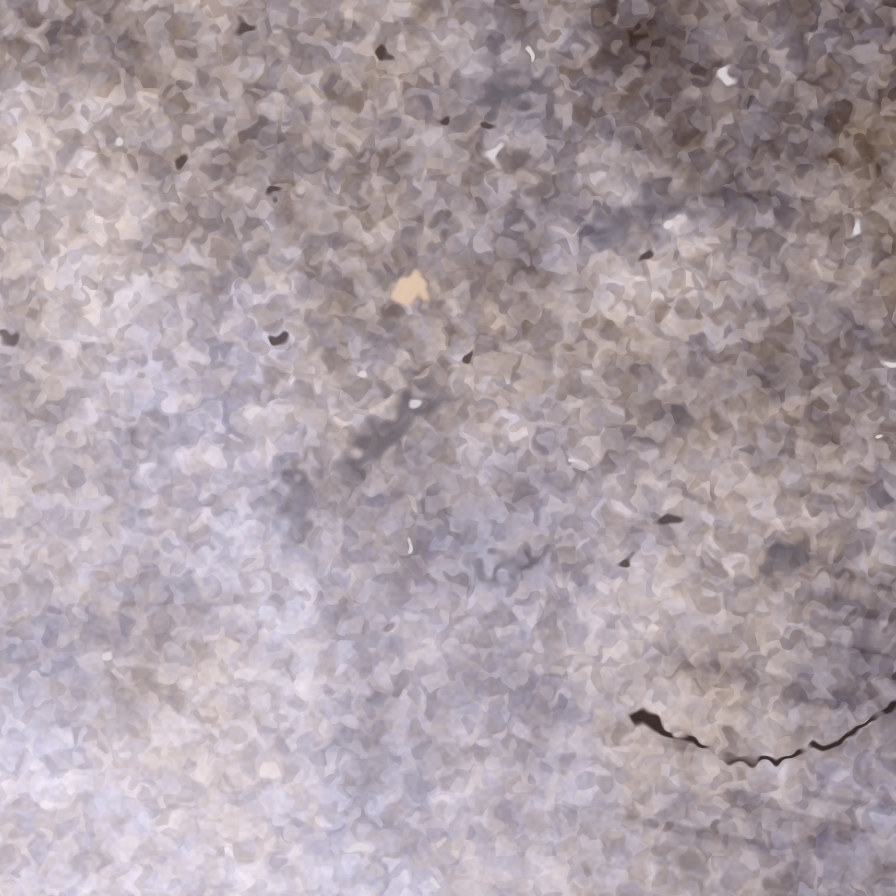
This texture is drawn by a WebGL 1 fragment shader. Its source:

```glsl
precision highp float;
// Weathered concrete floor: mottled mauve-grey grains, dark smudges, pale chips and a crack.
uniform vec2 u_resolution;

// Tuning
const vec3 MAUVE_OFFSET = vec3(0.0, -0.042, -0.012);
const vec3 WARM_SHIFT = vec3(0.035, 0.008, -0.055);
const vec3 CHIP_COLOR = vec3(0.89, 0.87, 0.88);
const vec3 PEACH_COLOR = vec3(0.90, 0.79, 0.69);
const vec3 SMUDGE_COLOR = vec3(0.34, 0.32, 0.36);
const vec3 SPECK_COLOR = vec3(0.25, 0.20, 0.20);
const vec3 CRACK_COLOR = vec3(0.17, 0.12, 0.11);
const float CORNER_TONE = 0.835;
const float FALL_RIGHT = 0.22;
const float FALL_UP = 0.20;
const float COARSE_CELLS = 42.0;
const float FINE_CELLS = 92.0;
const float GRAIN_CELLS = 190.0;
const vec2 CRACK_LOW = vec2(0.85, 0.155);
const vec2 PEACH_CENTER = vec2(0.46, 0.68);

float hash(vec2 p) {
  vec3 q = fract(p.xyx * 0.1031);
  q += dot(q, q.yzx + 33.33);
  return fract((q.x + q.y) * q.z);
}

vec2 hash2(vec2 p) {
  return vec2(hash(p), hash(p + 57.3));
}

float noise(vec2 p) {
  vec2 i = floor(p), f = fract(p);
  f = f * f * (3.0 - 2.0 * f);
  return mix(mix(hash(i), hash(i + vec2(1, 0)), f.x),
             mix(hash(i + vec2(0, 1)), hash(i + 1.0), f.x), f.y);
}

float fbm(vec2 p) {
  float sum = 0.0, amp = 0.533;
  for (int i = 0; i < 4; i++) {
    sum += amp * noise(p);
    p = mat2(1.6, 1.2, -1.2, 1.6) * p + 17.0;
    amp *= 0.5;
  }
  return sum;
}

// Soft-edged irregular grains: x is tone, y is tint, both centred on zero
vec2 grains(vec2 p) {
  vec2 cell = floor(p), sum = vec2(0.0);
  float total = 0.0;
  for (int y = -1; y <= 1; y++) {
    for (int x = -1; x <= 1; x++) {
      vec2 id = cell + vec2(x, y);
      vec2 d = id + hash2(id) - p;
      float w = exp(-13.0 * dot(d, d)) + 1e-6;
      sum += w * hash2(id + 131.0);
      total += w;
    }
  }
  return sum / total - 0.5;
}

// Coverage by sparse ellipses; size is their half extents in canvas units
float scatter(vec2 p, float cells, vec2 size, float angle, float chance, float soft) {
  vec2 cell = floor(p * cells);
  float cover = 0.0;
  for (int y = -1; y <= 1; y++) {
    for (int x = -1; x <= 1; x++) {
      vec2 id = cell + vec2(x, y) + cells * 3.0;
      vec2 d = p - (cell + vec2(x, y) + hash2(id)) / cells;
      float a = angle + 1.4 * (hash(id + 19.0) - 0.5);
      d = vec2(cos(a) * d.x + sin(a) * d.y, cos(a) * d.y - sin(a) * d.x);
      float r = length(d / (size * mix(0.5, 1.1, hash(id + 41.0))));
      float present = step(hash(id + 73.0), chance);
      cover = max(cover, present * (1.0 - smoothstep(1.0 - soft, 1.0 + soft, r)));
    }
  }
  return cover;
}

void main() {
  vec2 p = gl_FragCoord.xy / u_resolution;
  vec2 ragged = vec2(noise(p * 75.0), noise(p * 75.0 + 40.0)) - 0.5;
  vec2 q = p + 0.014 * ragged;
  float wear = smoothstep(0.1, 0.9, 0.45 * p.x + 0.75 * p.y);

  // Uneven light and mottling
  vec2 coarse = grains(q * COARSE_CELLS);
  vec2 fine = grains(q * FINE_CELLS + 11.0);
  float tone = CORNER_TONE - FALL_RIGHT * p.x * p.x - FALL_UP * p.y;
  float mottle = 0.34 * (fbm(p * 7.0 + 3.0) - 0.5) + 0.13 * coarse.x + 0.14 * fine.x;
  tone += mottle * mix(0.75, 1.2, wear) + 0.055 * (noise(p * GRAIN_CELLS) - 0.5);
  float streak = noise(vec2(p.x * 12.0, (p.y + 0.2 * p.x) * 75.0));
  tone -= 0.09 * smoothstep(0.5, 0.9, streak) * smoothstep(0.4, 0.8, p.x - 0.5 * p.y);
  float warmth = 1.6 * (fbm(p * 5.0 + 23.0) - 0.5) + 0.5 * coarse.y + 0.5 * fine.y;
  warmth += 0.8 * wear - 0.3;
  vec3 color = tone + MAUVE_OFFSET + WARM_SHIFT * warmth;

  // Dark smudges and specks, mostly on the worn side
  float smudge = scatter(q + 0.02 * ragged, 5.0, vec2(0.07, 0.022), 0.95, 0.32, 0.45);
  smudge *= smoothstep(0.2, 0.55, wear) * mix(0.4, 1.0, noise(q * 60.0));
  color = mix(color, SMUDGE_COLOR, 0.72 * smudge);
  float speck = scatter(q, 13.0, vec2(0.011, 0.007), 0.3, 0.13, 0.35);
  color = mix(color, SPECK_COLOR, 0.75 * speck * smoothstep(0.15, 0.6, wear));

  // Pale chips, and a single larger peach one
  float chip = scatter(q, 11.0, vec2(0.009, 0.006), 0.7, 0.17, 0.35);
  color = mix(color, CHIP_COLOR, 0.85 * chip);
  float peach = length((p - PEACH_CENTER) * vec2(0.9, 1.1) + 0.025 * ragged);
  color = mix(color, PEACH_COLOR, 0.9 * (1.0 - smoothstep(0.014, 0.024, peach)));

  // Broken crack sagging across the lower right
  float sag = p.x - CRACK_LOW.x;
  float offset = abs(p.y - CRACK_LOW.y - 2.5 * sag * sag + 0.018 * ragged.y);
  float width = 0.002 + 0.013 * pow(noise(vec2(p.x * 24.0, 5.0)), 2.0);
  float crack = 1.0 - smoothstep(width * 0.5, width + 0.003, offset);
  crack *= smoothstep(0.685, 0.70, p.x) * smoothstep(0.15, 0.5, noise(q * 50.0 + 9.0));
  color = mix(color, CRACK_COLOR, 0.88 * crack);

  gl_FragColor = vec4(clamp(color, 0.0, 1.0), 1.0);
}
```
